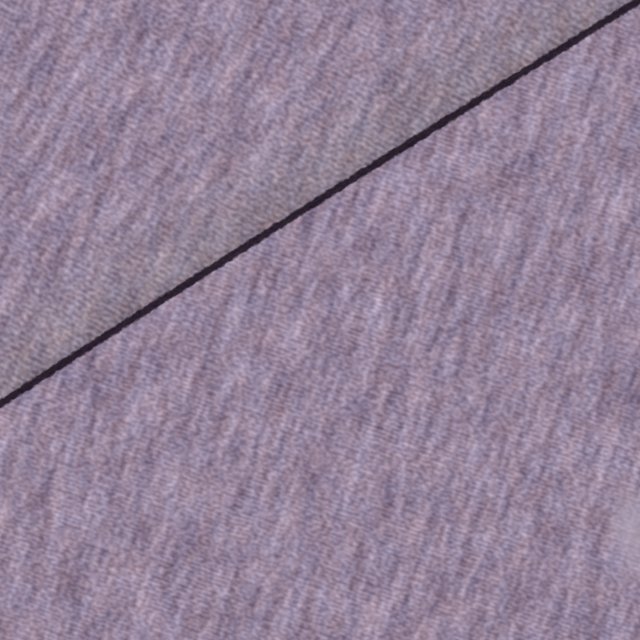
This texture is drawn by a WebGL 2 fragment shader. Its source:

```glsl
#version 300 es
precision highp float;
// Heathered lilac jersey knit with a diagonal fold and its dark shadow line.

#define BASE_COLOR vec3(0.585, 0.517, 0.606)
#define SEAM_COLOR vec3(0.165, 0.125, 0.175)
#define SEAM_START 0.3685
#define SEAM_SLOPE 0.6315
#define SEAM_WIDTH 0.0058
#define TILT_LOWER 0.33
#define TILT_UPPER 0.48
#define COURSES_LOWER 150.0
#define COURSES_UPPER 108.0
#define STREAK_GAIN 0.115
#define GRAIN_GAIN 0.125
#define TINT_GAIN 0.05

uniform vec2 u_resolution;
out vec4 fragColor;

// Random unit gradient for a lattice cell
vec2 cellGradient(vec2 cell) {
    uvec2 q = uvec2(ivec2(cell)) * uvec2(1597u, 3571u);
    uint h = (q.x ^ (q.y << 8)) * 2654435u + q.y;
    h = (h ^ (h >> 15)) * 739981u;
    h = (h ^ (h >> 13)) * 668265u;
    h ^= h >> 16;
    float angle = float(h & 65535u) / 65536.0 * 6.28319;
    return vec2(cos(angle), sin(angle));
}

// Gradient noise, roughly -0.7 to 0.7
float gradientNoise(vec2 p) {
    vec2 i = floor(p), f = p - i;
    vec2 w = f * f * f * (f * (f * 6.0 - 15.0) + 10.0);
    vec2 e = vec2(1.0, 0.0);
    float a = dot(cellGradient(i), f);
    float b = dot(cellGradient(i + e.xy), f - e.xy);
    float c = dot(cellGradient(i + e.yx), f - e.yx);
    float d = dot(cellGradient(i + e.xx), f - e.xx);
    return mix(mix(a, b, w.x), mix(c, d, w.x), w.y);
}

// Signed distance to the slightly bowed fold, positive above it
float foldDistance(vec2 uv) {
    float bow = 0.016 * uv.x * (1.0 - uv.x);
    float height = SEAM_START + SEAM_SLOPE * uv.x + bow;
    return (uv.y - height) / sqrt(1.0 + SEAM_SLOPE * SEAM_SLOPE);
}

// Coordinates across (x) and along (y) the knit wales
vec2 knitFrame(vec2 uv, float tilt) {
    float s = sin(tilt), c = cos(tilt);
    return vec2(c * uv.x - s * uv.y, s * uv.x + c * uv.y);
}

// Fine rows of stitches with a wandering phase
float courses(vec2 k, float count) {
    float wobble = 2.2 * gradientNoise(k * vec2(30.0, 24.0));
    return sin(6.28319 * count * k.y + wobble);
}

void main() {
    vec2 uv = gl_FragCoord.xy / u_resolution;
    float fold = foldDistance(uv);
    bool upper = fold > 0.0;
    vec2 k = knitFrame(uv, upper ? TILT_UPPER : TILT_LOWER);
    vec2 seed = upper ? vec2(7.3, 3.1) : vec2(0.0);
    float nearFold = upper ? exp(-fold * fold / 0.009) : 0.0;

    // Long yarn streaks and broad mottling
    float streak = gradientNoise(k * vec2(58.0, 11.0) + seed);
    streak += 0.75 * gradientNoise(k * vec2(105.0, 24.0) + seed + 31.0);
    float mottle = gradientNoise(k * vec2(19.0, 8.0) + seed + 57.0);
    float light = STREAK_GAIN * (1.0 - 0.5 * nearFold) * streak + 0.06 * mottle;

    // Fibre grain
    float grain = gradientNoise(k * vec2(125.0, 165.0) + seed + 83.0);
    grain += 0.6 * gradientNoise(k * vec2(70.0, 90.0) + seed + 11.0);
    light += GRAIN_GAIN * grain;

    // Stitch rows, clearer where the cloth rolls over the fold
    float rows = courses(k, upper ? COURSES_UPPER : COURSES_LOWER);
    float rowPatch = 0.75 + 0.8 * gradientNoise(k * 9.0 + 43.0);
    light += (0.017 * rowPatch + 0.010 * nearFold) * rows;

    // Blue and rose fibre tints, greyer near the fold
    float tint = gradientNoise(k * vec2(42.0, 20.0) + seed + 71.0);
    tint += 0.6 * gradientNoise(k * 110.0 + seed + 97.0);
    vec3 color = BASE_COLOR + light;
    color += TINT_GAIN * tint * vec3(-0.6, 0.0, 0.55);
    color += nearFold * vec3(-0.012, 0.004, -0.028);

    // Shading on both sides of the fold
    float shade = upper ? 0.09 * exp(-fold / 0.016) : 0.05 * exp(fold / 0.010);
    color -= shade;

    // Soft pale patch at the right edge
    float patchRadius = length((uv - vec2(1.0, 0.17)) * vec2(1.0, 0.75));
    float pale = 1.0 - smoothstep(0.012, 0.065, patchRadius);
    color = mix(color, vec3(0.69, 0.65, 0.72), 0.6 * pale);

    // Dark fold line with a slightly fuzzy edge
    float fuzz = 0.0022 * gradientNoise(uv * 95.0) + 0.0012 * gradientNoise(uv * 210.0);
    float edge = abs(fold + fuzz);
    float seam = 1.0 - smoothstep(SEAM_WIDTH * 0.55, SEAM_WIDTH * 1.4, edge);
    color = mix(color, SEAM_COLOR + 0.25 * light, seam);

    fragColor = vec4(clamp(color, 0.0, 1.0), 1.0);
}
```
